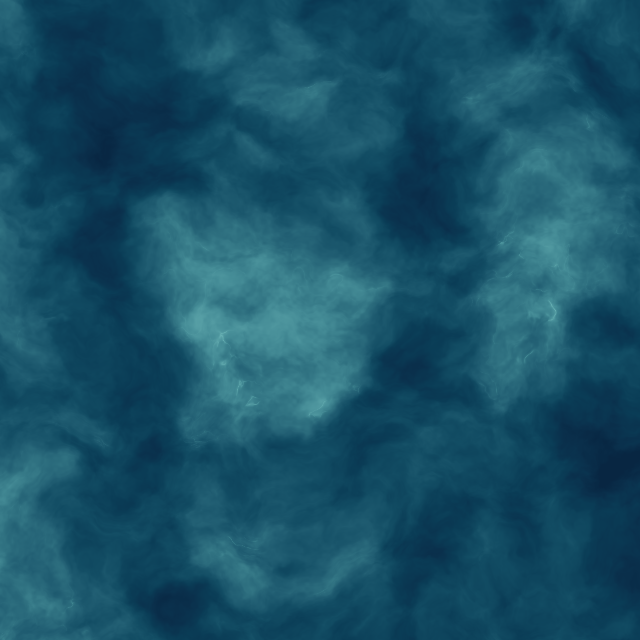
Reproduce this texture procedurally as a WebGL 1 fragment shader.

```glsl
precision highp float;
// Misty teal water: broad bright and dark bands carry warped cloud noise,
// and thin broken filaments of light glow on the brighter clouds.
// One tone value is built up in layers, then mapped through a colour ramp.

uniform vec2 u_resolution;

const float TAU = 6.2831853;

float hash(vec2 p) {
  vec3 q = fract(p.xyx * 0.1031);
  q += dot(q, q.yzx + 33.33);
  return fract((q.x + q.y) * q.z);
}

// Smooth value noise centred on zero.
float noise(vec2 p) {
  vec2 cell = floor(p);
  vec2 f = fract(p);
  f = f * f * f * (f * (f * 6.0 - 15.0) + 10.0);
  float low = mix(hash(cell), hash(cell + vec2(1.0, 0.0)), f.x);
  float high = mix(hash(cell + vec2(0.0, 1.0)), hash(cell + 1.0), f.x);
  return mix(low, high, f.y) - 0.5;
}

// Octaves are rotated to hide the lattice.
float fbm(vec2 p) {
  float sum = 0.0;
  float amplitude = 0.5;
  for (int i = 0; i < 6; i++) {
    sum += amplitude * noise(p);
    p = mat2(1.6, 1.2, -1.2, 1.6) * p + 17.3;
    amplitude *= 0.52;
  }
  return sum;
}

// Bright upright bands, widest and strongest around the middle.
float broadLight(vec2 p) {
  float bands = cos(TAU * (p.x - 0.43) / 0.43);
  float swell = cos(TAU * (p.y - 0.48) / 0.65);
  float centre = exp(-14.0 * dot(p - vec2(0.47, 0.5), p - vec2(0.47, 0.5)));
  return 0.75 * bands + 0.4 * swell + 0.9 * centre - 0.18;
}

// Thin lines along the zero level of a warped noise field.
float filament(vec2 p, float sharpness) {
  float level = noise(p) + 0.45 * noise(p * 2.3 + 9.1) + 0.2 * noise(p * 5.1 + 4.7);
  return exp(-abs(level) * sharpness);
}

vec3 waterColor(float tone) {
  vec3 c = vec3(0.03, 0.15, 0.26);
  c = mix(c, vec3(0.04, 0.19, 0.30), clamp(tone + 1.0, 0.0, 1.0));
  c = mix(c, vec3(0.04, 0.24, 0.34), clamp(tone, 0.0, 1.0));
  c = mix(c, vec3(0.07, 0.30, 0.39), clamp(tone - 1.0, 0.0, 1.0));
  c = mix(c, vec3(0.13, 0.37, 0.45), clamp(tone - 2.0, 0.0, 1.0));
  c = mix(c, vec3(0.19, 0.45, 0.51), clamp(tone - 3.0, 0.0, 1.0));
  c = mix(c, vec3(0.27, 0.55, 0.59), clamp(tone - 4.0, 0.0, 1.0));
  return mix(c, vec3(0.45, 0.74, 0.74), clamp((tone - 5.0) / 2.5, 0.0, 1.0));
}

void main() {
  vec2 p = gl_FragCoord.xy / u_resolution.y;

  // Cloud masses
  vec2 warp = vec2(fbm(p * 5.0 + 3.1), fbm(p * 5.0 + 41.7));
  vec2 q = p + 0.16 * warp;
  float tone = 2.15 + broadLight(p + 0.3 * warp);
  tone += 6.2 * fbm(q * vec2(6.0, 7.0) + 11.0);
  tone += 2.2 * fbm(q * vec2(17.0, 21.0) + 63.0);

  // Soft glints and the filaments inside them
  float bright = smoothstep(1.4, 4.2, tone);
  float glint = smoothstep(0.02, 0.28, fbm(q * vec2(10.0, 13.0) + 87.0));
  float lines = filament(q * vec2(13.0, 17.0) + 29.0, 32.0)
              + 0.7 * filament(q * vec2(24.0, 30.0) + 55.0, 24.0);
  float broken = smoothstep(-0.05, 0.3, noise(p * 38.0 + 71.0));
  tone += bright * glint * (0.8 + 2.2 * lines * broken);
  tone += 0.35 * bright * lines * broken;

  // Fine mottling
  tone += 0.25 * noise(p * 150.0) * (0.3 + bright);

  gl_FragColor = vec4(waterColor(tone), 1.0);
}
```
